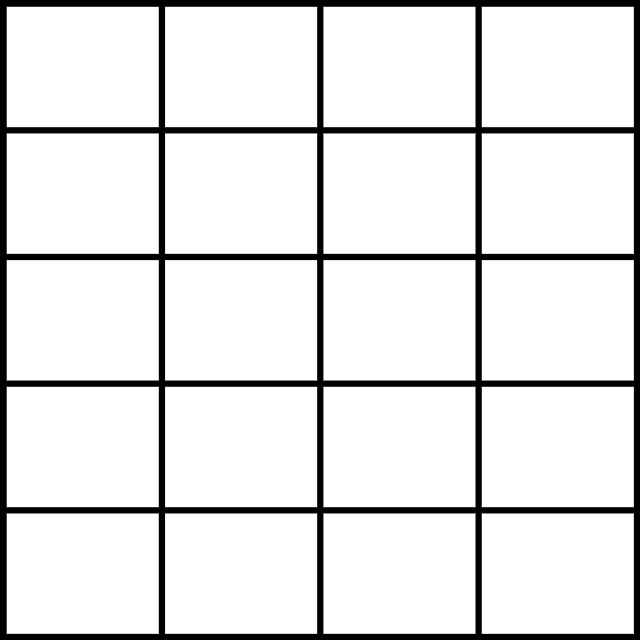
Give the GLSL for this pattern, as a WebGL 2 fragment shader.

```glsl
#version 300 es
precision highp float;

uniform vec2 u_resolution;
out vec4 fragColor;

const vec3 PAPER = vec3(1.0);
const vec3 INK = vec3(0.005);
const vec2 CELL_COUNT = vec2(4.0, 5.0);
const vec2 GRID_ORIGIN = vec2(0.0056, 0.0047);
const vec2 GRID_SIZE = vec2(0.9897, 0.9896);
const float LINE_WIDTH = 0.0098;

// Distance on each axis to the nearest grid line; zero outside the grid
vec2 gridDistance(vec2 point, vec2 origin, vec2 size, vec2 count) {
    vec2 cell = clamp((point - origin) / size, 0.0, 1.0) * count;
    return abs(cell - round(cell)) * size / count;
}

// Ink coverage of a line on each axis, smoothed over one pixel
vec2 lineCoverage(vec2 dist, float width, vec2 pixel) {
    return clamp((0.5 * width - dist) / pixel + 0.5, 0.0, 1.0);
}

void main() {
    vec2 uv = gl_FragCoord.xy / u_resolution;
    vec2 pixel = 1.0 / u_resolution;

    // Rows and columns joined into one grid
    vec2 dist = gridDistance(uv, GRID_ORIGIN, GRID_SIZE, CELL_COUNT);
    vec2 coverage = lineCoverage(dist, LINE_WIDTH, pixel);
    float ink = max(coverage.x, coverage.y);

    fragColor = vec4(mix(PAPER, INK, ink), 1.0);
}
```
